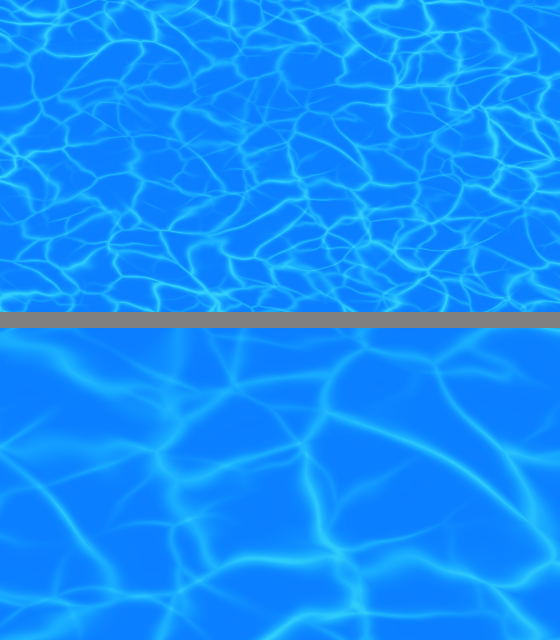
Top, the full canvas; bottom, a detail of the centre.
Write a WebGL 1 fragment shader that draws this texture.

```glsl
precision highp float;
// Sunlit pool water: a bright, wavering net of caustic lines over flat blue.
// Two layers of cellular borders are bent by layered sines, then faded in and
// out by smooth noise so that some strands glow and others almost vanish.

uniform vec2 u_resolution;

const vec3 WATER = vec3(0.04, 0.495, 1.0);
const vec3 GLOW  = vec3(0.09, 0.66, 1.0);
const vec3 CREST = vec3(0.19, 0.81, 0.98);

const vec2  MAIN_CELLS = vec2(6.2, 9.2);   // cells per canvas height
const vec2  FINE_CELLS = vec2(8.0, 13.5);
const float MAIN_WIDTH = 0.066;            // line half width, in cells
const float FINE_WIDTH = 0.062;
const float HALO_WIDTH = 0.14;
const float HALO_LEVEL = 0.20;
const float JITTER     = 0.92;

vec2 hash2(vec2 p) {
  vec2 k = vec2(dot(p, vec2(127.1, 311.7)), dot(p, vec2(269.5, 183.3)));
  return fract(sin(k) * 43758.545);
}

float smoothNoise(vec2 p) {
  vec2 i = floor(p);
  vec2 f = fract(p);
  f = f * f * (3.0 - 2.0 * f);
  float low  = mix(hash2(i).x, hash2(i + vec2(1.0, 0.0)).x, f.x);
  float high = mix(hash2(i + vec2(0.0, 1.0)).x, hash2(i + 1.0).x, f.x);
  return mix(low, high, f.y);
}

// Layered sines, each turned and finer than the last
vec2 waver(vec2 p) {
  float amount = 0.26;
  float rate = 1.7;
  mat2 turn = mat2(0.8, 0.6, -0.6, 0.8);
  vec2 dir = p;
  for (int i = 0; i < 5; i++) {
    vec2 bend = amount * sin(dir.yx * rate + vec2(0.7, 2.9) * float(i + 1));
    p += bend;
    dir = turn * (dir + bend) + 3.7;
    rate *= 1.65;
    amount *= 0.54;
  }
  return p;
}

vec2 seedOffset(vec2 cell) {
  return 0.5 + JITTER * (hash2(cell) - 0.5);
}

// Distance to the nearest border between cells
float borderDistance(vec2 p) {
  vec2 cell = floor(p);
  vec2 local = fract(p);
  vec2 nearCell = vec2(0.0);
  vec2 nearSeed = vec2(0.0);
  float nearest = 8.0;
  for (int y = -1; y <= 1; y++) {
    for (int x = -1; x <= 1; x++) {
      vec2 g = vec2(float(x), float(y));
      vec2 seed = g + seedOffset(cell + g) - local;
      float d = dot(seed, seed);
      if (d < nearest) {
        nearest = d;
        nearCell = g;
        nearSeed = seed;
      }
    }
  }
  float border = 8.0;
  for (int y = -2; y <= 2; y++) {
    for (int x = -2; x <= 2; x++) {
      vec2 g = nearCell + vec2(float(x), float(y));
      vec2 seed = g + seedOffset(cell + g) - local;
      vec2 apart = seed - nearSeed;
      if (dot(apart, apart) > 0.0001) {
        border = min(border, dot(0.5 * (nearSeed + seed), normalize(apart)));
      }
    }
  }
  return border;
}

float strand(float d, float width) {
  return exp(-pow(max(d, 0.0) / width, 1.5));
}

void main() {
  vec2 p = gl_FragCoord.xy / u_resolution.y;

  // Where the light gathers: broad patches and shorter fades along strands
  float patches = smoothNoise(p * vec2(3.0, 4.2) + 11.0);
  float fades = smoothNoise(p * vec2(9.0, 13.0) + 5.0);
  float feather = smoothNoise(p * vec2(42.0, 60.0));

  // Main net with a soft halo in the bright patches
  float mainEdge = borderDistance(waver(p * MAIN_CELLS + 2.3));
  float mainPower = 0.14 + 0.52 * patches + 0.55 * fades;
  float mainWidth = MAIN_WIDTH * (0.65 + 0.45 * patches + 0.3 * feather);
  float light = mainPower * strand(mainEdge, mainWidth);
  float halo = HALO_LEVEL * patches * fades * (0.6 + 0.8 * feather);
  light += halo * exp(-mainEdge / HALO_WIDTH);

  // Fine, broken strands between the main ones
  float fineEdge = borderDistance(waver(p * FINE_CELLS + 17.0));
  float finePower = 0.72 * smoothstep(0.28, 0.9, 0.65 * (1.0 - fades) + 0.45 * patches);
  float fine = finePower * strand(fineEdge, FINE_WIDTH);
  light = light + fine * (1.0 - 0.6 * clamp(light, 0.0, 1.0));

  vec3 color = mix(WATER, GLOW, clamp(light / 0.53, 0.0, 1.0));
  color = mix(color, CREST, smoothstep(0.5, 1.1, light));
  gl_FragColor = vec4(color, 1.0);
}
```
